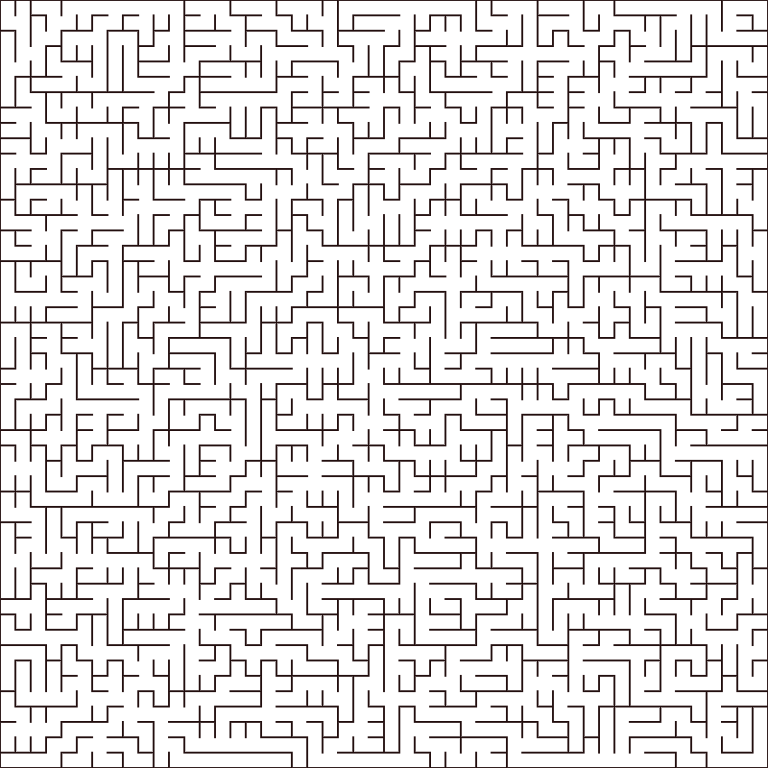
Reproduce this pattern procedurally as a WebGL 1 fragment shader.

```glsl
precision highp float;

uniform vec2 u_resolution;

const float CELLS = 50.0;           // maze cells along one side
const float WALL_HALF_WIDTH = 0.06; // in cells
const float VERTICAL_CHANCE = 0.293; // chance to lean up, and again to lean down
const float SEAM_SLOPE = 0.8;       // slant of the line where sideways walls part
const float SEED = 17.0;
const vec3 PAPER = vec3(1.0);
const vec3 INK = vec3(0.13, 0.05, 0.05);

float hash(vec2 p) {
  vec3 q = fract(vec3(p.xyx + SEED) * vec3(0.1031, 0.1030, 0.0973));
  q += dot(q, q.yzx + 33.33);
  return fract((q.x + q.y) * q.z);
}

bool onBorder(vec2 post) {
  return any(lessThan(post, vec2(0.5))) ||
         any(greaterThan(post, vec2(CELLS - 0.5)));
}

// Random wish of a post: 1 up, -1 down, 0 sideways
float verticalLean(vec2 post) {
  if (onBorder(post)) return 0.0;
  float roll = hash(post);
  if (roll < VERTICAL_CHANCE) return 1.0;
  return roll < 2.0 * VERTICAL_CHANCE ? -1.0 : 0.0;
}

// Each inner post grows one wall; a post whose upper neighbour
// already leans down to it turns sideways, so no wall is doubled
vec2 wallStep(vec2 post) {
  if (onBorder(post)) return vec2(0.0);
  float lean = verticalLean(post);
  if (lean > 0.5 && verticalLean(post + vec2(0.0, 1.0)) < -0.5) lean = 0.0;
  if (abs(lean) > 0.5) return vec2(0.0, lean);
  float seam = 0.5 * CELLS + SEAM_SLOPE * (post.y - 0.5 * CELLS);
  return vec2(post.x < seam ? -1.0 : 1.0, 0.0);
}

bool hasWall(vec2 post, vec2 dir) {
  vec2 next = post + dir;
  if (onBorder(post) && onBorder(next)) return true;
  return dot(wallStep(post), dir) > 0.5 || dot(wallStep(next), dir) < -0.5;
}

// Share of a square pixel covered by an axis-aligned box
float boxCoverage(vec2 p, vec2 low, vec2 high, float pixel) {
  vec2 overlap = min(p + 0.5 * pixel, high) - max(p - 0.5 * pixel, low);
  vec2 share = clamp(overlap / pixel, 0.0, 1.0);
  return share.x * share.y;
}

void main() {
  float pixel = CELLS / min(u_resolution.x, u_resolution.y);
  vec2 p = gl_FragCoord.xy * pixel;
  vec2 post = floor(p + 0.5);

  // Four possible walls around the nearest post
  float ink = 0.0;
  vec2 dir = vec2(1.0, 0.0);
  for (int i = 0; i < 4; i++) {
    if (hasWall(post, dir)) {
      vec2 low = min(dir, 0.0) - WALL_HALF_WIDTH;
      vec2 high = max(dir, 0.0) + WALL_HALF_WIDTH;
      ink = max(ink, boxCoverage(p - post, low, high, pixel));
    }
    dir = vec2(-dir.y, dir.x);
  }

  gl_FragColor = vec4(mix(PAPER, INK, ink), 1.0);
}
```
